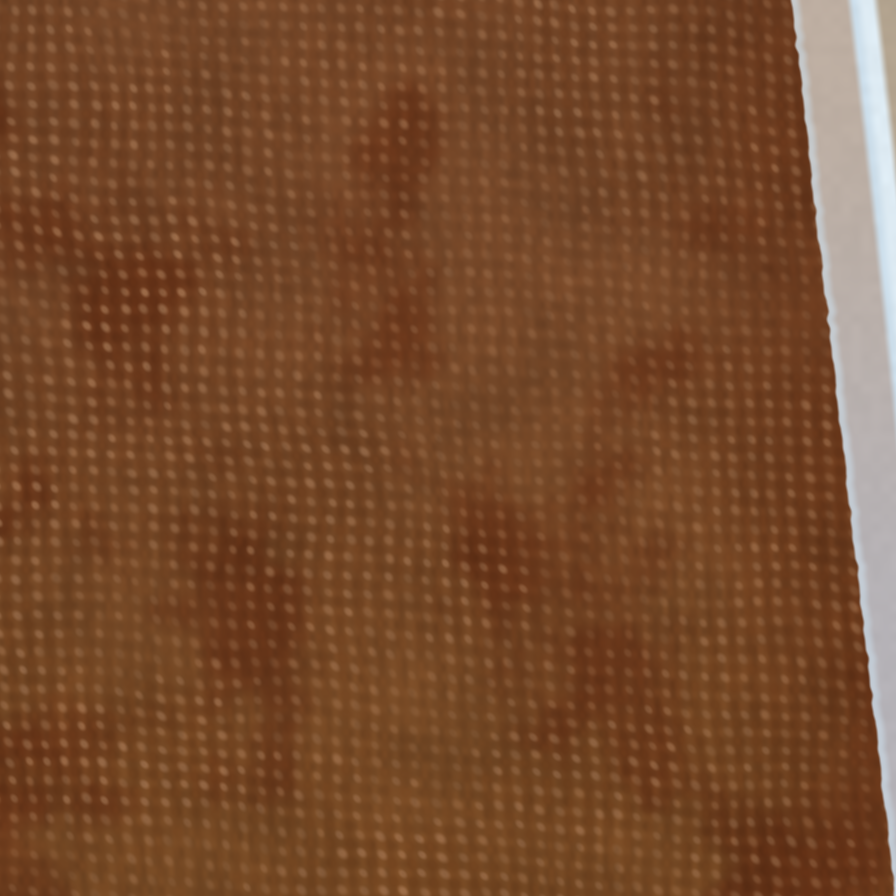
This texture is drawn by a three.js fragment shader. Its source:

```glsl
// Worn brown woven cloth with rows of pale raised knots, beside a slanted pale trim.
varying vec2 vUv;

const vec2 REPEATS = vec2(46.0, 49.0);   // knots across and down
const vec2 SKEW = vec2(0.05, 0.06);      // lean of columns and rows

const vec3 GROOVE = vec3(0.420, 0.240, 0.125);
const vec3 THREAD = vec3(0.468, 0.292, 0.172);
const vec3 KNOT = vec3(0.610, 0.435, 0.305);
const vec3 OLIVE = vec3(0.475, 0.305, 0.150);
const vec3 RUST = vec3(0.400, 0.200, 0.095);
const vec3 TRIM_TOP = vec3(0.74, 0.68, 0.63);
const vec3 TRIM_LOW = vec3(0.71, 0.70, 0.72);
const vec3 GLINT = vec3(0.80, 0.87, 0.92);
const vec3 BEYOND = vec3(0.70, 0.64, 0.56);

float hash(vec2 p) {
  vec3 q = fract(vec3(p.xyx) * 0.1031);
  q += dot(q, q.yzx + 33.33);
  return fract((q.x + q.y) * q.z);
}

float noise(vec2 p) {
  vec2 cell = floor(p);
  vec2 f = fract(p);
  f = f * f * (3.0 - 2.0 * f);
  float low = mix(hash(cell), hash(cell + vec2(1.0, 0.0)), f.x);
  float high = mix(hash(cell + vec2(0.0, 1.0)), hash(cell + vec2(1.0, 1.0)), f.x);
  return mix(low, high, f.y);
}

float fbm(vec2 p) {
  float sum = 0.0;
  float gain = 0.5;
  for (int i = 0; i < 4; i++) {
    sum += gain * noise(p);
    p = p * 2.03 + 17.1;
    gain *= 0.5;
  }
  return sum / 0.9375;
}

// Skewed, gently wavering weave coordinates, one unit per knot
vec2 weaveCoords(vec2 uv) {
  vec2 p = vec2(uv.x, 1.0 - uv.y);
  vec2 waver = vec2(noise(p * 9.0), noise(p * 9.0 + 31.0)) - 0.5;
  return (p - SKEW * p.yx) * REPEATS + waver * 0.5;
}

// Soft slanted oval, with its own size and offset in each cell
float knotMask(vec2 weave) {
  vec2 cell = floor(weave);
  vec2 jitter = vec2(hash(cell + 5.0), hash(cell + 71.0)) - 0.5;
  vec2 d = fract(weave) - 0.5 - jitter * 0.14;
  d.x -= d.y * 0.25;
  float size = mix(0.30, 0.40, hash(cell + 113.0));
  return 1.0 - smoothstep(0.08, size, length(d * vec2(1.08, 0.92)));
}

// Dark channels between threads, deeper between columns than rows
float grooveMask(vec2 weave) {
  vec2 wave = 0.5 + 0.5 * cos(6.28318 * weave);
  return clamp(wave.x * 0.75 + wave.y * 0.45, 0.0, 1.0);
}

vec3 clothColor(vec2 uv, float edgeDistance) {
  vec2 weave = weaveCoords(uv);
  float fade = smoothstep(0.28, 0.70, fbm(uv * 6.0 + 8.0));
  float relief = mix(0.95, 0.45, fade);
  float rightFade = mix(1.0, 0.7, smoothstep(0.45, 0.95, uv.x));

  // Broad tint and rusty stains
  vec3 base = mix(THREAD, OLIVE, smoothstep(0.8, 0.0, uv.y) * 0.8);
  float stain = smoothstep(0.50, 0.76, fbm(uv * 7.0 + 43.0));
  base = mix(base, RUST, stain * 0.75);
  base = mix(base, RUST, 0.5 * smoothstep(0.20, 0.0, edgeDistance));

  // Grooves, then knots of uneven brightness
  vec3 color = mix(base, base * GROOVE / THREAD, grooveMask(weave) * relief);
  float shine = mix(0.5, 1.0, hash(floor(weave) + 201.0));
  color = mix(color, KNOT, knotMask(weave) * relief * shine * rightFade * 0.82);

  // Fine fibres and dull mottling
  float fibre = noise(weave * vec2(3.5, 2.0)) - 0.5;
  float mottle = fbm(uv * 13.0 + 90.0) - 0.5;
  return color * (1.0 + fibre * 0.10 + mottle * 0.16);
}

// Pale strip with a bright rim and a curved glint
vec3 trimColor(vec2 uv, float edgeDistance) {
  float down = 1.0 - uv.y;
  vec3 color = mix(TRIM_TOP, TRIM_LOW, smoothstep(0.0, 0.8, down));
  float rim = 1.0 - smoothstep(0.003, 0.013, edgeDistance);
  color = mix(color, GLINT, rim * 0.55);

  float start = 0.947 + 0.12 * down - 0.02 * down * down;
  float end = start + 0.031;
  float glint = smoothstep(start - 0.004, start + 0.006, uv.x);
  color = mix(color, GLINT, glint);
  color = mix(color, vec3(0.92, 0.96, 0.98), glint * smoothstep(start + 0.004, start + 0.018, uv.x) * 0.6);
  color = mix(color, BEYOND, smoothstep(end - 0.006, end + 0.005, uv.x));
  return color * (0.985 + 0.03 * noise(uv * 90.0));
}

void main() {
  float down = 1.0 - vUv.y;
  float fray = (noise(vec2(3.0, down * 98.0)) - 0.5) * 0.003;
  float edge = 0.883 + 0.116 * down + fray;
  float fromEdge = vUv.x - edge;
  vec3 cloth = clothColor(vUv, max(-fromEdge, 0.0));
  vec3 trim = trimColor(vUv, max(fromEdge, 0.0));
  gl_FragColor = vec4(mix(cloth, trim, smoothstep(-0.002, 0.002, fromEdge)), 1.0);
}
```
